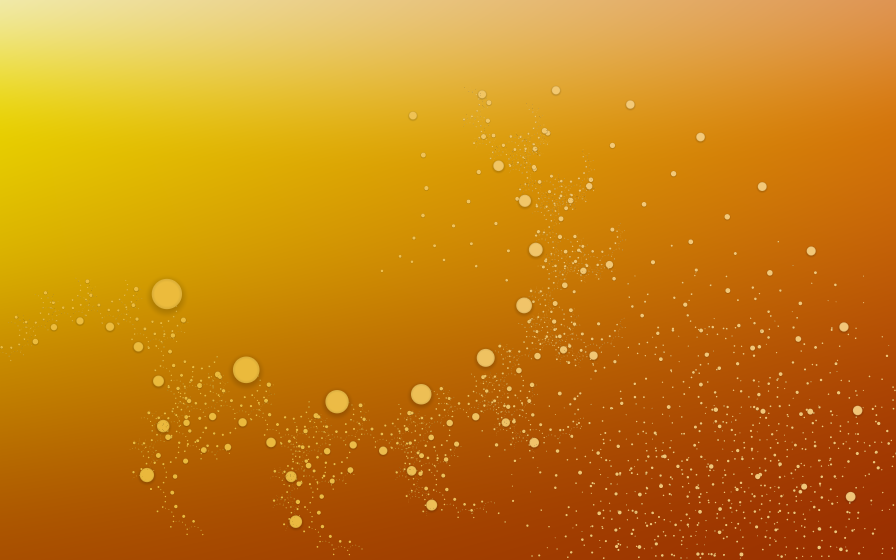
A WebGL 1 fragment shader for this background:

```glsl
precision highp float;
// Golden bubbles rising through an amber gradient with a pale haze at the top.
// Bubble chains are self-similar spirals, stepped by complex multiplication;
// fanned arcs and a fine jittered spray fill the right side.
uniform vec2 u_resolution;

float pixel;   // one pixel in units of canvas height

vec2 cmul(vec2 a, vec2 b) {
  return vec2(a.x * b.x - a.y * b.y, a.x * b.y + a.y * b.x);
}

vec3 hash3(vec2 cell) {
  vec3 h = fract(cell.xyx * vec3(0.1031, 0.1030, 0.0973));
  h += dot(h, h.yxz + 33.33);
  return fract((h.xxy + h.yzz) * h.zyx);
}

// Flat disc with a soft rim and a faint shadow below it
void drawBubble(inout vec3 color, vec2 p, vec2 center, float radius) {
  float d = length(p - center);
  if (d > radius * 1.8 + 2.0 * pixel) return;
  float below = length(p - center + vec2(0.0, radius * 0.15));
  color *= 1.0 - 0.16 * (1.0 - smoothstep(radius * 0.8, radius * 1.5, below));
  vec3 gold = mix(vec3(0.94, 0.75, 0.25), vec3(0.97, 0.81, 0.50),
                  smoothstep(0.4, 1.2, center.x));
  gold *= 1.0 - 0.07 * smoothstep(radius * 0.75, radius, d);
  float cover = clamp((radius - d) / pixel + 0.5, 0.0, 1.0);
  color = mix(color, gold, 0.94 * cover * min(1.0, 1.6 * radius / pixel));
}

// Amber body, brighter to the left, and a milky band along the top
vec3 background(vec2 uv) {
  float y = uv.y;
  vec3 left = mix(vec3(0.65, 0.29, 0.0), vec3(0.83, 0.64, 0.0), smoothstep(-0.1, 0.6, y));
  left = mix(left, vec3(0.92, 0.84, 0.0), smoothstep(0.35, 0.9, y));
  vec3 right = mix(vec3(0.60, 0.18, 0.0), vec3(0.85, 0.48, 0.04), smoothstep(-0.05, 0.95, y));
  vec3 amber = mix(left, right, uv.x);
  vec3 milk = mix(vec3(0.95, 0.94, 0.88), vec3(0.90, 0.72, 0.72), uv.x);
  float edge = 0.80 - 0.22 * uv.x * (1.0 - uv.x);
  float haze = smoothstep(edge - 0.06, 1.06, y) * mix(0.82, 0.46, uv.x);
  return mix(amber, milk, haze);
}

// Four nested levels: each bubble carries a smaller, turned copy of the chain
void drawSpirals(inout vec3 color, vec2 p) {
  const vec2 turn = vec2(0.799, 0.362);      // step to the next bubble
  const vec2 offset = vec2(1.008, -1.318);   // where a child chain begins
  const vec2 child = vec2(-0.201, 0.425);    // child scale and rotation
  const float size = 0.138;                  // radius per step length
  vec2 z0 = vec2(0.298, 0.475), s0 = vec2(0.1417, -0.1354);
  for (int i = 0; i < 9; i++) {
    vec2 z1 = z0 + cmul(s0, offset), s1 = cmul(s0, child);
    for (int j = 0; j < 8; j++) {
      vec2 z2 = z1 + cmul(s1, offset), s2 = cmul(s1, child);
      if (distance(p, z1) < 4.5 * length(s1)) {
        for (int k = 0; k < 8; k++) {
          if (distance(p, z2) < 3.6 * length(s2)) {
            vec2 z3 = z2 + cmul(s2, offset), s3 = cmul(s2, child);
            for (int m = 0; m < 6; m++) {
              drawBubble(color, p, z3, size * length(s3));
              z3 += s3;
              s3 = cmul(s3, turn);
            }
            drawBubble(color, p, z2, size * length(s2));
          }
          z2 += s2;
          s2 = cmul(s2, turn);
        }
      }
      drawBubble(color, p, z1, size * length(s1));
      z1 += s1;
      s1 = cmul(s1, turn);
    }
    drawBubble(color, p, z0, size * length(s0));
    z0 += s0;
    s0 = cmul(s0, turn);
  }
}

// Shrinking arcs that open to the upper left
void drawArcs(inout vec3 color, vec2 p) {
  for (int j = 0; j < 7; j++) {
    float ring = float(j);
    vec2 z = vec2(1.519 - 0.083 * ring, 0.113 + 0.018 * ring);
    vec2 s = vec2(0.0125, 0.154) * pow(0.87, ring);
    float size = j == 0 ? 0.056 : 0.040;
    for (int i = 0; i < 10; i++) {
      drawBubble(color, p, z, size * length(s));
      z += s;
      s = cmul(s, vec2(0.949, 0.236));
    }
  }
}

// Fine spray, thickest near the lower right
void drawSpray(inout vec3 color, vec2 p) {
  for (int layer = 0; layer < 3; layer++) {
    float cellSize = 0.036 * pow(0.66, float(layer));
    vec2 cell = floor(p / cellSize);
    vec3 h = hash3(cell + 37.0 * float(layer));
    vec2 center = (cell + 0.2 + 0.6 * h.xy) * cellSize;
    float reach = length((center - vec2(1.31, 0.04)) * vec2(1.15, 1.0));
    float density = 0.72 * (1.0 - smoothstep(0.05, 0.60, reach));
    if (h.z < density) drawBubble(color, p, center, cellSize * (0.05 + 0.05 * h.x));
  }
}

void main() {
  pixel = 1.0 / u_resolution.y;
  vec2 p = gl_FragCoord.xy * pixel;
  vec3 color = background(gl_FragCoord.xy / u_resolution);
  drawSpray(color, p);
  drawArcs(color, p);
  drawSpirals(color, p);
  gl_FragColor = vec4(color, 1.0);
}
```
